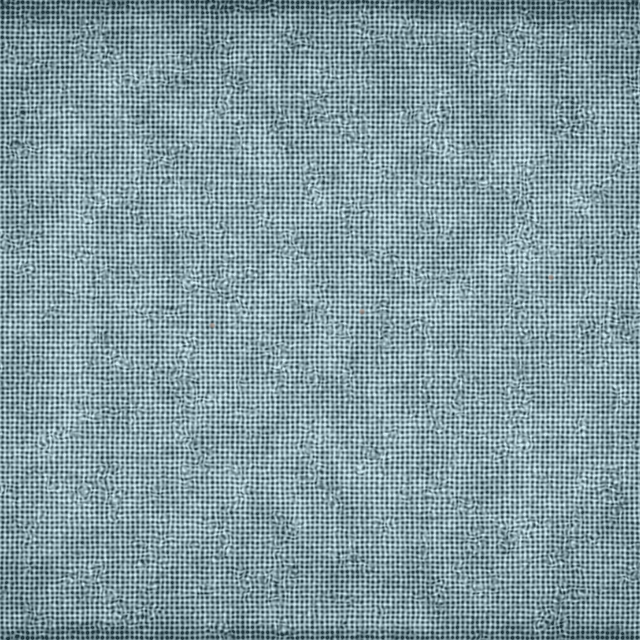
A WebGL 2 fragment shader for this texture:

```glsl
#version 300 es
precision highp float;
// Worn blue-grey plain-weave cloth: a fine, straight grid of pale threads with
// dark gaps. Cosine thread profiles keep a steady pitch, while gradient noise
// tangles small frayed patches and adds grain, slubs, rusty specks and dark hems.

uniform vec2 u_resolution;
out vec4 fragColor;

const float TAU = 6.2831853;
const vec2 THREADS = vec2(128.0);             // repeats across and down
const vec3 GAP_COLOR = vec3(0.11, 0.20, 0.23);
const vec3 THREAD_COLOR = vec3(0.82, 0.92, 0.95);
const vec3 RUST_COLOR = vec3(0.66, 0.54, 0.49);

vec2 hash2(vec2 p) {
  vec3 q = fract(p.xyx * vec3(0.1031, 0.1030, 0.0973));
  q += dot(q, q.yzx + 33.33);
  return fract((q.xx + q.yz) * q.zy);
}

// Slope of a random unit gradient at a lattice corner
float cornerSlope(vec2 corner, vec2 offset) {
  float angle = TAU * hash2(corner).x;
  return dot(vec2(cos(angle), sin(angle)), offset);
}

// Gradient noise, roughly -0.6 to 0.6
float gradientNoise(vec2 p) {
  vec2 i = floor(p), f = fract(p);
  vec2 s = f * f * f * (f * (f * 6.0 - 15.0) + 10.0);
  vec2 e = vec2(0.0, 1.0);
  float low = mix(cornerSlope(i, f), cornerSlope(i + e.yx, f - e.yx), s.x);
  float high = mix(cornerSlope(i + e.xy, f - e.xy), cornerSlope(i + e.yy, f - e.yy), s.x);
  return mix(low, high, s.y);
}

// Bend thread coordinates: slight sway everywhere, tangles where worn
vec2 bendThreads(vec2 cell, float wear) {
  vec2 sway = vec2(gradientNoise(cell * 0.05 + 11.0), gradientNoise(cell * 0.05 + 57.0));
  vec2 tangle = vec2(gradientNoise(cell * 0.45 + 83.0), gradientNoise(cell * 0.45 + 131.0));
  return cell + 0.30 * sway + mix(0.12, 0.85, wear) * tangle;
}

// Signed weave brightness: pale threads, darkest where both gaps meet
float weave(vec2 cell, float contrast) {
  vec2 wave = cos(TAU * cell);
  return contrast * (0.235 * wave.x + 0.215 * wave.y - 0.08 * wave.x * wave.y);
}

// Uneven yarn: fine grain, broad blotches and faint slubs along both threads
float yarnVariation(vec2 cell, float wear) {
  float grain = gradientNoise(cell * 1.35 + 201.0);
  float blotch = gradientNoise(cell * 0.11 + 243.0) + 0.6 * gradientNoise(cell * 0.31 + 271.0);
  float weftSlub = gradientNoise(cell * vec2(0.16, 0.8) + 307.0);
  float warpSlub = gradientNoise(cell * vec2(0.8, 0.13) + 353.0);
  return grain * mix(0.25, 0.55, wear) + 0.11 * blotch + 0.10 * weftSlub + 0.09 * warpSlub;
}

// Darkening towards the borders, strongest along top and bottom
float hemShade(vec2 uv) {
  vec2 edge = min(uv, 1.0 - uv);
  float ragged = 0.03 * gradientNoise(vec2(uv.x * 6.0, uv.y * 25.0) + 401.0);
  float hem = 1.0 - smoothstep(0.0, 0.04, edge.y + ragged);
  float falloff = 1.0 - smoothstep(0.0, 0.28, edge.y);
  float side = 1.0 - smoothstep(0.0, 0.10, edge.x);
  return 0.20 * hem + 0.09 * falloff + 0.05 * side;
}

// Coverage of a few tiny scattered specks
float rustSpecks(vec2 uv, float radius) {
  float cover = 0.0;
  for (int i = 0; i < 3; i++) {
    vec2 center = mix(vec2(0.08), vec2(0.92), hash2(vec2(float(i) * 7.0 + 3.0, 19.0)));
    cover = max(cover, 1.0 - smoothstep(0.3 * radius, radius, length(uv - center)));
  }
  return cover;
}

void main() {
  vec2 uv = gl_FragCoord.xy / u_resolution;
  vec2 cell = uv * THREADS;

  // Fade the weave when threads become too small to resolve
  vec2 cellsPerPixel = THREADS / u_resolution;
  float resolved = 1.0 - smoothstep(0.35, 0.7, max(cellsPerPixel.x, cellsPerPixel.y));

  // Frayed patches lose their grid and gain grain
  float patchNoise = gradientNoise(cell * 0.12 + 509.0) + 0.8 * gradientNoise(cell * 0.28 + 557.0);
  float wear = smoothstep(-0.02, 0.48, patchNoise);

  float tone = 0.60 + weave(bendThreads(cell, wear), resolved * mix(1.0, 0.7, wear));
  tone += resolved * yarnVariation(cell, wear) - hemShade(uv);

  vec3 color = mix(GAP_COLOR, THREAD_COLOR, clamp(tone, 0.0, 1.0));
  color = mix(color, RUST_COLOR, 0.6 * rustSpecks(uv, 0.006));
  fragColor = vec4(color, 1.0);
}
```
